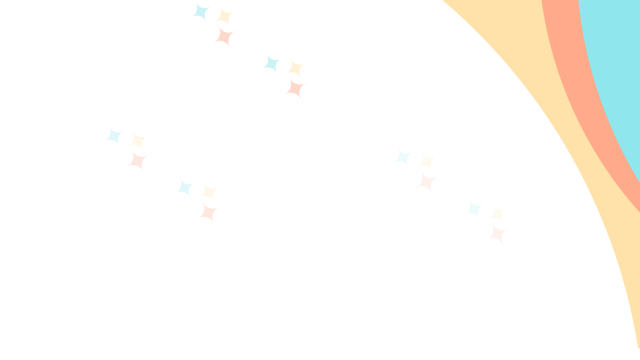
Write a Shadertoy shader that draws this background.

```glsl
const vec3 WHITE = vec3(1.0);
const vec3 CREAM = vec3(1.0, 0.886, 0.663);
const vec3 CORAL = vec3(0.995, 0.667, 0.545);
const vec3 AQUA = vec3(0.56, 0.90, 0.925);

// Coverage of a signed distance, softened over about one pixel
float coverage(float dist, float pixel) {
    return clamp(0.5 - dist / pixel, 0.0, 1.0);
}

float circleDistance(vec2 p, vec2 center, float radius) {
    return length(p - center) - radius;
}

vec2 rotate(vec2 p, float angle) {
    float c = cos(angle), s = sin(angle);
    return vec2(c * p.x + s * p.y, c * p.y - s * p.x);
}

// Four-pointed star: a square with a circle cut from each corner
float sparkleDistance(vec2 p, float radius, float angle) {
    vec2 q = abs(rotate(p, angle));
    float square = max(q.x, q.y) - radius;
    return max(square, radius - length(q - radius));
}

// Three sparkles, one of each colour
vec3 addCluster(vec3 color, vec2 p, float opacity, float pixel) {
    vec2 offsets[3] = vec2[3](vec2(0.0), vec2(0.066, -0.013), vec2(0.065, -0.069));
    vec3 tints[3] = vec3[3](AQUA, CREAM, CORAL);
    for (int i = 0; i < 3; i++) {
        float radius = i == 2 ? 0.032 : 0.029;
        float dist = sparkleDistance(p - offsets[i], radius, 0.49);
        color = mix(color, tints[i], opacity * coverage(dist, pixel));
    }
    return color;
}

// Each group repeats its cluster along a falling diagonal
vec3 addSparkles(vec3 color, vec2 p, float pixel) {
    vec2 origins[3] = vec2[3](vec2(0.558, 0.967), vec2(0.317, 0.622), vec2(1.120, 0.563));
    float opacities[3] = float[3](0.46, 0.28, 0.17);
    vec2 stride = vec2(0.197, -0.144);
    for (int group = 0; group < 3; group++) {
        for (int k = 0; k < 2; k++) {
            vec2 local = p - origins[group] - float(k) * stride;
            color = addCluster(color, local, opacities[group], pixel);
        }
    }
    return color;
}

// Stacked curved bands in the upper right corner
vec3 addBands(vec3 color, vec2 p, float pixel) {
    float creamEdge = -circleDistance(p, vec2(0.198, -0.216), 1.594);
    float cream = max(creamEdge, 0.032 - p.y);
    float coral = circleDistance(p, vec2(2.603, 1.150), 1.109);
    float aqua = circleDistance(p, vec2(2.817, 1.124), 1.217);
    color = mix(color, CREAM, coverage(cream, pixel));
    color = mix(color, CORAL, coverage(coral, pixel));
    return mix(color, AQUA, coverage(aqua, pixel));
}

void mainImage(out vec4 fragColor, in vec2 fragCoord) {
    float pixel = 1.0 / iResolution.y;
    vec2 p = fragCoord * pixel;
    vec3 color = addSparkles(WHITE, p, pixel);
    color = addBands(color, p, pixel);
    fragColor = vec4(color, 1.0);
}
```
